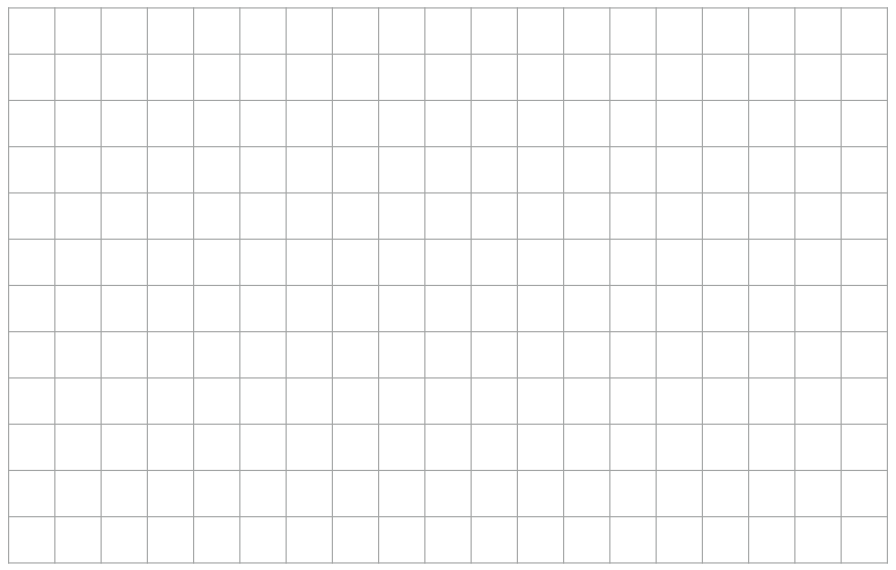
Give the GLSL for this pattern, as a WebGL 1 fragment shader.

```glsl
precision highp float;
// Thin grey square grid, 19 cells across and 12 down, centred on white.

uniform vec2 u_resolution;

// Lengths are fractions of the canvas width.
const vec2 CELL_COUNT = vec2(19.0, 12.0);
const float CELL_SIZE = 0.05162;
const float LINE_WIDTH = 0.00128;
const vec2 GRID_SHIFT = vec2(0.0, -0.0005);
const vec3 PAPER_COLOR = vec3(1.0);
const vec3 LINE_COLOR = vec3(0.635, 0.643, 0.643);

// Share of a pixel-wide span at p covered by a band around zero.
vec2 bandCoverage(vec2 p, vec2 halfWidth, float pixel) {
  vec2 low = max(p - 0.5 * pixel, -halfWidth);
  vec2 high = min(p + 0.5 * pixel, halfWidth);
  return clamp((high - low) / pixel, 0.0, 1.0);
}

void main() {
  float pixel = 1.0 / u_resolution.x;
  vec2 p = (gl_FragCoord.xy - 0.5 * u_resolution) * pixel - GRID_SHIFT;
  vec2 halfGrid = 0.5 * CELL_COUNT * CELL_SIZE;
  vec2 halfLine = vec2(0.5 * LINE_WIDTH);

  // Nearest rule on each axis, limited to the outer frame.
  vec2 index = floor((p + halfGrid) / CELL_SIZE + 0.5);
  index = clamp(index, vec2(0.0), CELL_COUNT);
  vec2 toLine = p + halfGrid - index * CELL_SIZE;

  // Rules stop at the frame on the crossing axis.
  vec2 rules = bandCoverage(toLine, halfLine, pixel);
  vec2 extent = bandCoverage(p, halfGrid + halfLine, pixel);
  rules *= extent.yx;

  float ink = 1.0 - (1.0 - rules.x) * (1.0 - rules.y);
  gl_FragColor = vec4(mix(PAPER_COLOR, LINE_COLOR, ink), 1.0);
}
```
